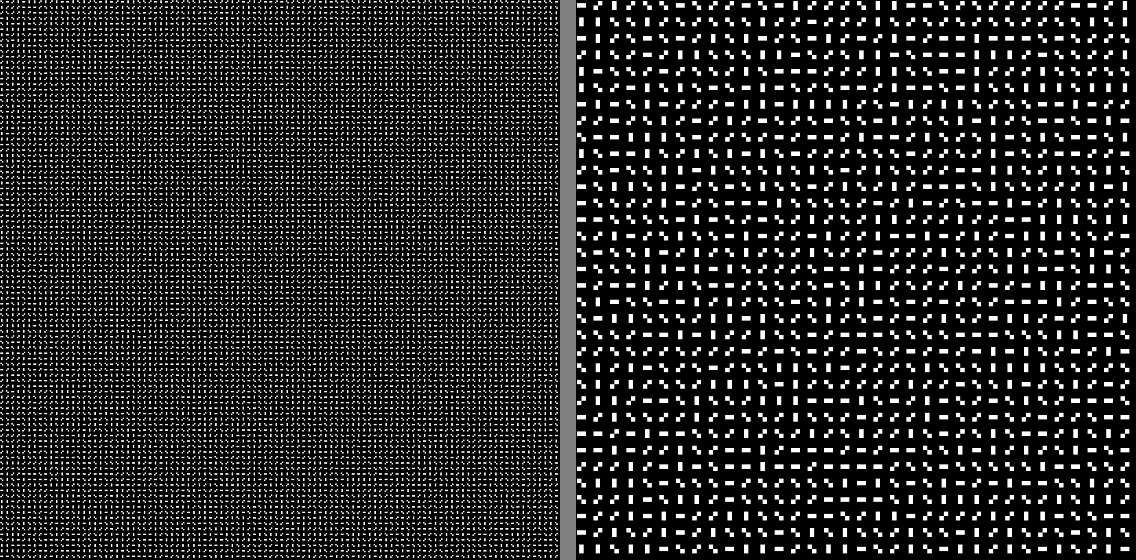
Left, the full canvas; right, a detail of the centre.
Reproduce this pattern procedurally as a Shadertoy shader.

```glsl
// A 102 by 102 grid of tiny white marks on black. Each mark is two small squares,
// set side by side, stacked, or corner to corner in either diagonal.
// A wrapped integer hash picks the direction; box-filtered coverage smooths edges.

// Integer hash of a grid cell, mixed by multiplies and shifts
uint hashCell(uvec2 cell) {
    uint h = cell.x * 1597334677u ^ cell.y * 3812015801u;
    h = (h ^ (h >> 16)) * 2246822519u;
    h = (h ^ (h >> 13)) * 3266489917u;
    return h ^ (h >> 16);
}

// Share of a filter box centred on p that lies inside a centred square
float squareCoverage(vec2 p, float side, vec2 filterSize) {
    vec2 hi = min(p + 0.5 * filterSize, vec2(0.5 * side));
    vec2 lo = max(p - 0.5 * filterSize, vec2(-0.5 * side));
    vec2 overlap = max(hi - lo, 0.0) / filterSize;
    return overlap.x * overlap.y;
}

// One of four directions: across, up, rising diagonal, falling diagonal
vec2 markDirection(uint pick) {
    if (pick == 0u) return vec2(1.0, 0.0);
    if (pick == 1u) return vec2(0.0, 1.0);
    return vec2(1.0, pick == 2u ? 1.0 : -1.0);
}

void mainImage(out vec4 fragColor, in vec2 fragCoord) {
    const float repeats = 102.0;
    const float side = 0.27; // square side, in cells

    vec2 grid = fragCoord / iResolution.xy * repeats;
    vec2 filterSize = 0.75 * repeats / iResolution.xy;
    uvec2 cell = uvec2(mod(floor(grid), repeats));

    // Marks sit towards the upper left of their cells
    vec2 p = fract(grid) - vec2(0.33, 0.67);
    vec2 offset = 0.5 * side * markDirection(hashCell(cell) >> 30);

    float mark = squareCoverage(p - offset, side, filterSize)
               + squareCoverage(p + offset, side, filterSize);
    fragColor = vec4(vec3(min(mark, 1.0)), 1.0);
}
```
